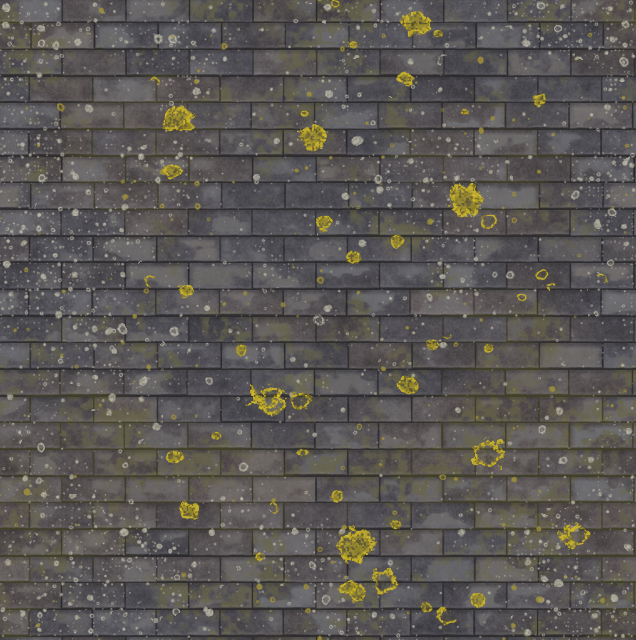
Reproduce this texture procedurally as a Shadertoy shader.

```glsl
// Weathered slate roof: staggered courses of grey tiles with moss, pale specks and yellow lichen.

vec3 hash3(vec2 p) {
    vec3 q = fract(p.xyx * vec3(.1031, .1030, .0973));
    q += dot(q, q.yxz + 33.33);
    return fract((q.xxy + q.yzz) * q.zyx);
}

// Value noise that wraps over the unit square
float noise(vec2 uv, vec2 freq) {
    vec2 p = uv * freq, i = floor(p), f = p - i;
    f = f * f * (3. - 2. * f);
    vec2 a = mod(i, freq) + freq * 1.7, b = mod(i + 1., freq) + freq * 1.7;
    return mix(mix(hash3(a).x, hash3(vec2(b.x, a.y)).x, f.x),
               mix(hash3(vec2(a.x, b.y)).x, hash3(b).x, f.x), f.y);
}

float fbm(vec2 uv, vec2 freq) {
    float sum = 0., amp = .533;
    for (int i = 0; i < 4; i++) {
        sum += amp * noise(uv, freq);
        freq *= 2.;
        amp *= .5;
    }
    return sum;
}

// Scattered spots, one per grid cell at most; the larger ones are hollow
float specks(vec2 uv, float freq, float amount, float rough, float px) {
    vec2 cell = mod(floor(uv * freq), freq);
    vec3 h = hash3(cell + freq * 3.1), k = hash3(cell + freq * 5.3);
    float r = mix(.08, .25, k.x * k.x);
    float d = length(fract(uv * freq) - mix(vec2(.3), vec2(.7), h.xy)) + (rough - .5) * r * 1.6;
    float aa = px * freq;
    float spot = 1. - smoothstep(r - aa, r + aa, d);
    if (k.y > .6) spot *= mix(.35, 1., smoothstep(r * .3, r * .6, d));
    return spot * step(h.z, amount);
}

void mainImage(out vec4 fragColor, in vec2 fragCoord) {
    vec2 uv = fragCoord / iResolution.xy;
    float px = 1. / iResolution.y;

    // Tile layout: 10 across, 24 courses, every other one shifted by half
    vec2 grid = uv * vec2(10, 24) - vec2(0, .12);
    float row = mod(floor(grid.y), 24.);
    grid.x -= mix(.47, .96, mod(row, 2.)) + (hash3(vec2(row, 5)).x - .5) * .04;
    vec2 id = vec2(mod(floor(grid.x), 10.), row);
    vec2 f = fract(grid);
    vec3 tile = hash3(id + 11.), wear = hash3(id + 47.);

    // Shared noise fields
    float broad = fbm(uv, vec2(4));
    float blotch = fbm(uv + tile.xy, vec2(18, 24));
    float rough = fbm(uv, vec2(90));
    float grain = noise(uv, vec2(380));

    // Slate body, from blue grey to brown, with pale worn patches
    vec3 color = mix(vec3(.325, .32, .345), vec3(.36, .335, .335), smoothstep(.35, .7, broad * .7 + tile.z * .3));
    color *= .94 + .12 * tile.x;
    color += (blotch - .5) * .16 + (rough - .5) * .08 + (grain - .5) * .05;
    float inset = smoothstep(0., .12, f.x) * smoothstep(1., .88, f.x) * smoothstep(.05, .25, f.y) * smoothstep(1., .75, f.y);
    float worn = smoothstep(.53, .61, blotch + (wear.x - .5) * .16) * inset;
    color = mix(color, mix(vec3(.45, .46, .48), vec3(.47, .45, .42), wear.y), worn * (.25 + .45 * wear.z));

    // Olive moss film, broken up by the roughness
    float moss = smoothstep(.48, .68, fbm(uv + .37, vec2(14))) * smoothstep(.4, .62, rough);
    color = mix(color, vec3(.40, .39, .27), moss * .65);

    // Course shadow, lit lower lip and vertical joints
    float lip = .055 + .045 * tile.y + (rough - .5) * .05;
    float aaY = px * 24.;
    color *= 1. - .14 * smoothstep(.8, 1., f.y);
    color += .035 * smoothstep(lip + .14, lip + .04, f.y);
    float joint = min(f.x, 1. - f.x) / 10. + (rough - .5) * .001;
    float gap = (1. - smoothstep(.0009 - px * .5, .0009 + px, joint)) * (.55 + .35 * wear.x);
    gap = max(gap, .85 * (1. - smoothstep(lip - aaY, lip + aaY, f.y)));
    color = mix(color, mix(vec3(.15, .145, .15), vec3(.23, .23, .13), smoothstep(.5, .65, broad)), gap);

    // Pale and yellow specks, gathered in clusters and denser on the left
    float cluster = smoothstep(.42, .72, fbm(uv + .71, vec2(7)) + .1 * cos(6.2832 * (uv.x - .12)));
    float pale = specks(uv, 38., .08 + .42 * cluster, rough, px);
    pale = max(pale, specks(uv + .013, 76., .06 + .32 * cluster, rough, px));
    pale = max(pale, .8 * specks(uv + .029, 150., .05 + .24 * cluster, rough, px));
    color = mix(color, vec3(.68, .67, .61) + (grain - .5) * .2, pale * .85);
    float gold = specks(uv + .41, 52., .06, rough, px);
    color = mix(color, vec3(.63, .57, .22), gold * .85);

    // Lichen rosettes: full discs, rings and open arcs
    for (int i = 0; i < 52; i++) {
        vec3 h = hash3(vec2(i, 7)), k = hash3(vec2(i, 91));
        vec2 d = fract(uv - vec2(.6 + (h.x + k.x - 1.) * .5, h.y) + .5) - .5;
        d.y *= 1. + .35 * h.z;
        float r = mix(.007, .031, k.y * k.y);
        float dist = length(d) + (rough - .5) * r * 1.1;
        float cover = 1. - smoothstep(r - px, r + px, dist);
        float rim = smoothstep(.5, .8, dist / r);
        float angle = h.z * 6.2832;
        float side = dot(d, vec2(cos(angle), sin(angle))) / r;
        if (k.z < .5) cover *= mix(.12, 1., rim);
        if (k.z < .25) cover *= smoothstep(-.35, -.2, side + rough - .5);
        cover *= mix(1., smoothstep(.25, .45, grain), .55);
        vec3 lichen = mix(vec3(.54, .49, .16), vec3(.78, .69, .13), rim * .75 + .25 * rough);
        if (i % 17 == 3) lichen = mix(vec3(.55, .55, .5), vec3(.77, .77, .71), rough);
        color = mix(color, lichen + (grain - .5) * .16, cover * .95);
    }

    fragColor = vec4(clamp(color, 0., 1.), 1);
}
```
